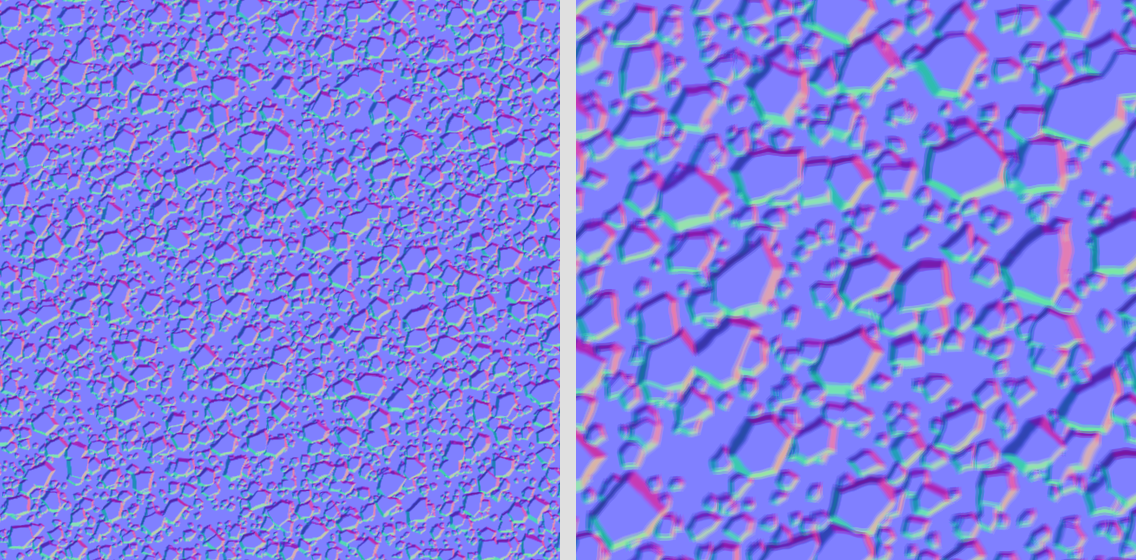
Left, the full canvas; right, a detail of the centre.
This texture map is drawn by a WebGL 2 fragment shader. Its source:

```glsl
#version 300 es
precision highp float;
// Normal map of flat-topped angular pebbles in four sizes, scattered on level ground.

uniform vec2 u_resolution;
out vec4 fragColor;

const float TAU = 6.2831853;
const int SIDES = 6;
const int LAYERS = 4;

// Per layer: grid cells across the canvas, grain radius in cells, share of filled cells
const vec3 GRAIN_LAYERS[LAYERS] = vec3[LAYERS](
    vec3(17.0, 0.39, 0.90),
    vec3(28.0, 0.39, 0.70),
    vec3(47.0, 0.38, 0.74),
    vec3(72.0, 0.35, 0.48));

vec2 hash2(vec2 p) {
    vec3 q = fract(p.xyx * vec3(0.1031, 0.1030, 0.0973));
    q += dot(q, q.yzx + 33.33);
    return fract((q.xx + q.yz) * q.zy);
}

// Smooth two-channel value noise in -0.5..0.5
vec2 noise2(vec2 p) {
    vec2 cell = floor(p);
    vec2 f = fract(p);
    f = f * f * (3.0 - 2.0 * f);
    vec2 low = mix(hash2(cell), hash2(cell + vec2(1.0, 0.0)), f.x);
    vec2 high = mix(hash2(cell + vec2(0.0, 1.0)), hash2(cell + 1.0), f.x);
    return mix(low, high, f.y) - 0.5;
}

// Convex polygon with unevenly steep sides, cut off flat at the given rise
float grainHeight(vec2 p, vec2 seed, float radius, float rise) {
    float turn = TAU * hash2(seed + 5.3).x;
    float height = rise;
    for (int i = 0; i < SIDES; i++) {
        vec2 rnd = hash2(seed + 31.7 * float(i + 1));
        float angle = turn + TAU * (float(i) + 0.7 * rnd.x) / float(SIDES);
        float reach = radius * mix(0.66, 1.0, rnd.y);
        float slope = mix(2.0, 5.0, fract(7.0 * rnd.x + 5.0 * rnd.y));
        height = min(height, slope * (reach - dot(p, vec2(cos(angle), sin(angle)))));
    }
    return max(height, 0.0);
}

// Highest grain of one jittered grid
float layerHeight(vec2 p, vec3 layer, float layerSeed) {
    float cells = layer.x;
    float baseRadius = layer.y / cells;
    float rise = 0.23 * pow(baseRadius, 0.75);
    vec2 home = floor(p * cells);
    float height = 0.0;
    for (int y = -1; y <= 1; y++) {
        for (int x = -1; x <= 1; x++) {
            vec2 id = home + vec2(x, y);
            vec2 seed = id + layerSeed;
            vec2 traits = hash2(seed + 71.9);
            vec2 offset = p - (id + mix(vec2(0.13), vec2(0.87), hash2(seed))) / cells;
            offset -= 0.09 * offset.yx; // lengthen along the rising diagonal
            float radius = baseRadius * mix(0.75, 1.14, traits.y);
            if (traits.x < layer.z && length(offset) < 1.65 * radius) {
                height = max(height, grainHeight(offset, seed, radius, rise));
            }
        }
    }
    return height;
}

float surfaceHeight(vec2 p) {
    float height = 0.0;
    for (int i = 0; i < LAYERS; i++) {
        height = max(height, layerHeight(p, GRAIN_LAYERS[i], 113.0 * float(i + 1)));
    }
    return height;
}

// Normal of a small square facet, from its corner heights (left to right, low then high)
vec3 facetNormal(float h00, float h10, float h01, float h11, float size) {
    vec2 gradient = vec2(h10 + h11 - h00 - h01, h01 + h11 - h00 - h10) / (2.0 * size);
    return normalize(vec3(-gradient, 1.0));
}

// Mean normal of four neighbouring facets, which softens the edges
vec3 softNormal(vec2 p, float size) {
    float h[9];
    for (int i = 0; i < 9; i++) {
        h[i] = surfaceHeight(p + size * (vec2(i % 3, i / 3) - 1.0));
    }
    vec3 sum = vec3(0.0);
    for (int i = 0; i < 4; i++) {
        int k = i % 2 + 3 * (i / 2);
        sum += facetNormal(h[k], h[k + 1], h[k + 3], h[k + 4], size);
    }
    return sum / 4.0;
}

void main() {
    vec2 uv = gl_FragCoord.xy / min(u_resolution.x, u_resolution.y);
    vec2 wobble = 0.0026 * noise2(uv * 85.0) + 0.0007 * noise2(uv * 230.0);
    vec3 normal = softNormal(uv + wobble, 0.0017);

    // Encode with muted tilt and green pointing down the canvas
    vec3 color = 0.5 + 0.5 * normal * vec3(0.85, -0.85, 1.0);
    fragColor = vec4(color, 1.0);
}
```
